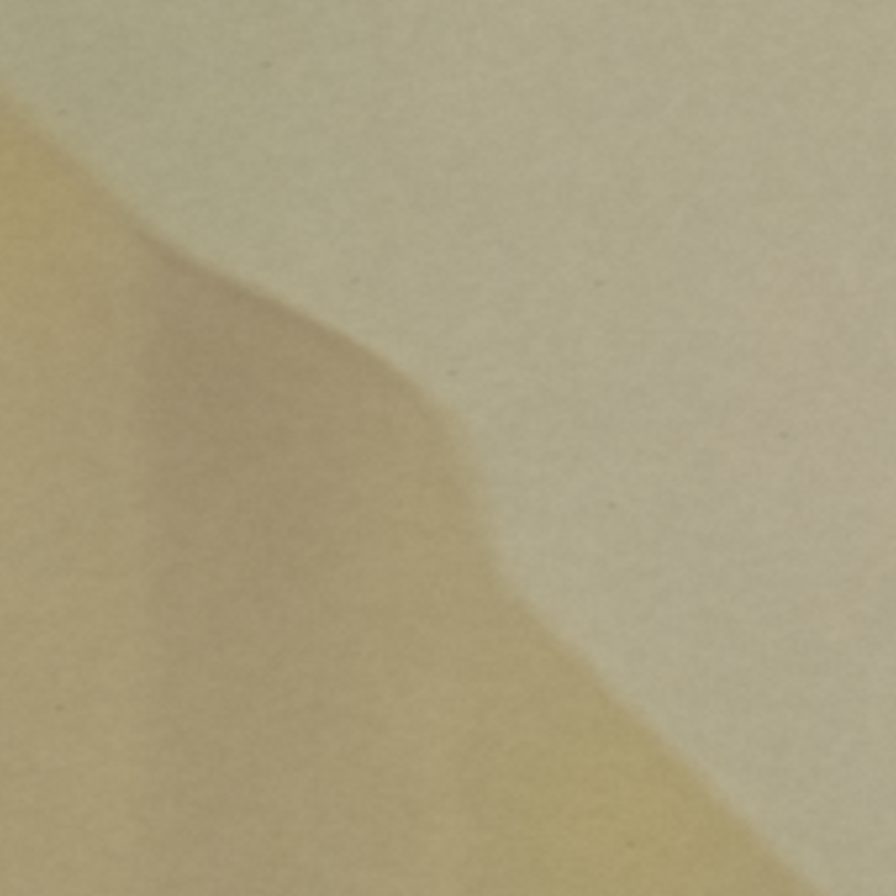
Reproduce this texture procedurally as a WebGL 1 fragment shader.

```glsl
precision highp float;
// Tan water stain with a soft diagonal edge on pale, grainy paper.
uniform vec2 u_resolution;

float hash(vec2 p) {
  p = fract(p * vec2(0.1031, 0.1137));
  p += dot(p, p.yx + 33.33);
  return fract((p.x + p.y) * p.x * 7.31);
}

float noise(vec2 p) {
  vec2 i = floor(p), f = fract(p);
  f = f * f * (3.0 - 2.0 * f);
  return mix(mix(hash(i), hash(i + vec2(1.0, 0.0)), f.x),
             mix(hash(i + vec2(0.0, 1.0)), hash(i + 1.0), f.x), f.y);
}

float fbm(vec2 p) {
  float sum = 0.0, gain = 0.5;
  for (int i = 0; i < 4; i++) {
    sum += gain * (noise(p) - 0.5);
    p = mat2(1.6, 1.2, -1.2, 1.6) * p + 7.3;
    gain *= 0.6;
  }
  return sum;
}

// Gaussian spot with separate widths
float glow(vec2 p, vec2 center, vec2 radius) {
  vec2 q = (p - center) / radius;
  return exp(-dot(q, q));
}

// Signed distance across the stain boundary, positive on bare paper
float boundary(vec2 p) {
  float along = p.x - p.y;
  float bulge = smoothstep(-0.62, -0.1, along) * (1.0 - smoothstep(-0.04, 0.24, along));
  float line = 0.913 + 0.12 * bulge - 0.018 * (1.0 - smoothstep(-0.9, -0.65, along));
  return (p.x + p.y - line) * 0.707 + 0.006 * fbm(p * 28.0) + 0.004 * fbm(p * 80.0);
}

// Very sparse, faint fibre specks
float specks(vec2 p) {
  vec2 cell = floor(p * 11.0);
  vec2 center = 0.2 + 0.6 * vec2(hash(cell + 3.0), hash(cell + 41.0));
  float size = length((fract(p * 11.0) - center) * vec2(0.8, 1.2));
  return step(0.96, hash(cell + 17.0)) * (1.0 - smoothstep(0.01, 0.09, size));
}

void main() {
  vec2 p = gl_FragCoord.xy / u_resolution;
  float d = boundary(p);

  // Bare paper: greener at upper left, slightly pinker at right
  vec3 paper = mix(vec3(0.652, 0.63, 0.515), vec3(0.686, 0.656, 0.55),
                   smoothstep(0.05, 0.75, p.x + 0.15 * (1.0 - p.y)));
  paper += vec3(0.005, 0.0, 0.008) * glow(p, vec2(0.95, 0.55), vec2(0.2, 0.25));
  paper += vec3(0.012, 0.007, -0.008) * exp(-abs(d) * 32.0);

  // Stain: dark central band, paler left strip, yellow corners
  vec3 stain = vec3(0.653, 0.6, 0.455);
  float band = smoothstep(0.13, 0.2, p.x) * (1.0 - smoothstep(0.22, 0.52, p.x));
  stain -= vec3(0.028, 0.03, 0.018) * band * (0.6 + 0.4 * smoothstep(0.0, 0.5, p.y));
  stain -= vec3(0.019, 0.021, 0.01) * glow(p, vec2(0.28, 0.6), vec2(0.2, 0.14));
  stain += vec3(0.01, 0.01, -0.022) * glow(p, vec2(0.7, 0.08), vec2(0.18, 0.17));
  stain += vec3(0.0, -0.008, -0.03) * glow(p, vec2(0.0, 0.79), vec2(0.12, 0.16));
  stain += 0.012 * glow(p, vec2(0.49, 0.1), vec2(0.025, 0.2));

  // Crisp along the upper slope, diffuse at the bend and the ends
  float softness = 0.017 + 0.022 * glow(p, vec2(0.53, 0.45), vec2(0.06, 0.09))
                 + 0.016 * glow(p, vec2(0.04, 0.88), vec2(0.16))
                 - 0.008 * glow(p, vec2(0.38, 0.62), vec2(0.11));
  float rim = exp(-pow((d + 0.012) / 0.014, 2.0)) * (1.0 - smoothstep(0.42, 0.54, p.x));
  stain -= vec3(0.016, 0.015, 0.01) * rim;
  vec3 color = mix(stain, paper, smoothstep(-softness, softness, d));

  // Mottling, slanted fibre grain and specks
  vec2 slant = vec2(p.x + 0.5 * p.y, p.y - 0.3 * p.x);
  color += 0.016 * fbm(p * 9.0) + 0.03 * fbm(slant * vec2(55.0, 85.0));
  color += 0.016 * (noise(p * 170.0 + 9.0) - 0.5);
  color += vec3(0.007, 0.0, -0.01) * fbm(p * 16.0 + 50.0);
  color -= vec3(0.035, 0.033, 0.028) * specks(p);
  gl_FragColor = vec4(color, 1.0);
}
```
